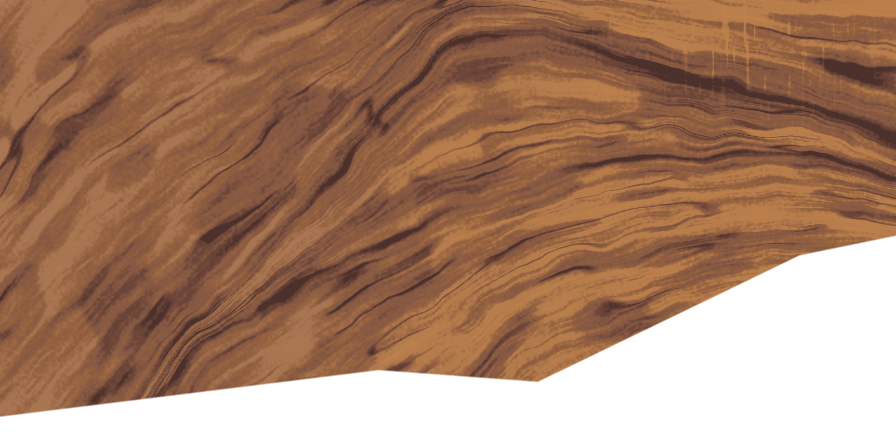
Reproduce this texture procedurally as a Shadertoy shader.

```glsl
// A cut slab of figured walnut: dark veins, flowing streaks and a white ground.
#define BASE_TONE 0.69
#define BAND_GAIN 0.72
#define STREAK_GAIN 0.48
#define FINE_GAIN 0.30
#define LINE_DEPTH 0.50
#define VEIN_DEPTH 0.62
#define WARP 0.055
#define PORE_GAIN 0.09

const vec3 INK    = vec3(0.30, 0.19, 0.17);
const vec3 DARK   = vec3(0.42, 0.27, 0.22);
const vec3 UMBER  = vec3(0.53, 0.35, 0.26);
const vec3 BROWN  = vec3(0.58, 0.38, 0.25);
const vec3 ROSE   = vec3(0.66, 0.46, 0.32);
const vec3 HONEY  = vec3(0.72, 0.49, 0.29);

float hash(vec2 p) {
    return fract(sin(dot(p, vec2(127.1, 311.7))) * 43758.5);
}

float noise(vec2 p) {
    vec2 i = floor(p), f = fract(p);
    f = f * f * (3.0 - 2.0 * f);
    return mix(mix(hash(i), hash(i + vec2(1, 0)), f.x),
               mix(hash(i + vec2(0, 1)), hash(i + vec2(1, 1)), f.x), f.y);
}

float fbm(vec2 p) {
    float sum = 0.0, gain = 0.53;
    for (int i = 0; i < 4; i++) {
        sum += gain * noise(p);
        p = p * 2.03 + 17.3;
        gain *= 0.5;
    }
    return sum;
}

float smoothMin(float a, float b, float k) {
    float h = max(k - abs(a - b), 0.0) / k;
    return min(a, b) - 0.25 * k * h * h;
}

// Heights of the curves that steer the grain
float archVein(float x) {
    return smoothMin(1.11 * x - 0.222, 1.278 - 0.29 * x, 0.2);
}

float lowVein(float x) {
    float rise = smoothMin(0.066 + 0.45 * x, 0.704 - 0.03 * x, 0.1);
    return smoothMin(rise, archVein(x) - 0.06, 0.08);
}

float topFlow(float x) {
    return 0.75 + 0.45 * (1.0 - exp(-3.0 * x));
}

// Lower outline of the slab, a chain of four straight cuts
float slabEdge(float x) {
    float leftCuts  = min(0.07 + 0.123 * x, 0.236 - 0.0734 * x);
    float rightCuts = min(0.483 * x - 0.432, 0.066 + 0.204 * x);
    return max(leftCuts, rightCuts);
}

// Grain coordinate: constant along a fibre
float acrossGrain(vec2 p, float arch, float low) {
    if (p.y > arch) return 0.3 + 0.5 * (p.y - arch) / (topFlow(p.x) - arch);
    if (p.y > low)  return 0.3 * (p.y - low) / (arch - low);
    return (p.y - low) * exp(0.75 * (p.x - 1.0));
}

// Thin dark core with a soft shadow, stronger in some stretches
float vein(float d, float u, float width) {
    float core = exp(-pow(d / width, 2.0)) * (0.45 + 0.75 * noise(vec2(u * 7.0, 3.0)));
    float shade = exp(-abs(d) / (width * 5.0)) * noise(vec2(u * 5.0, 9.0));
    return core + 0.65 * shade;
}

vec3 woodColor(float tone, float honey) {
    vec3 c = mix(INK, DARK, smoothstep(-0.2, 0.1, tone));
    c = mix(c, UMBER, smoothstep(0.1, 0.35, tone));
    c = mix(c, BROWN, smoothstep(0.35, 0.55, tone));
    c = mix(c, mix(ROSE, HONEY, honey), smoothstep(0.5, 0.8, tone));
    return c * (1.0 + 0.12 * clamp(tone - 0.85, 0.0, 0.6));
}

void mainImage(out vec4 fragColor, in vec2 fragCoord) {
    vec2 p = fragCoord / iResolution.y;

    // Bend the fibres a little, then find the grain coordinates
    vec2 q = p + WARP * (vec2(fbm(p * 5.0), fbm(p * 5.0 + 40.0)) - 0.5);
    q.y += 0.016 * (noise(p * vec2(14.0, 18.0)) - 0.5);
    float arch = archVein(q.x), low = lowVein(q.x);
    float v = acrossGrain(q, arch, low);
    float u = q.x + 0.6 * q.y;

    // Broad figure, streaks and fine fibres
    float tone = BASE_TONE;
    tone += BAND_GAIN * (fbm(vec2(u * 2.6, v * 13.0)) - 0.5);
    tone += STREAK_GAIN * (noise(vec2(u * 5.0, v * 55.0)) - 0.5);
    tone += FINE_GAIN * (noise(vec2(u * 14.0, v * 170.0)) - 0.5);
    float flame = noise(vec2(u * 4.5 + 8.0, v * 19.0));
    tone -= 0.28 * smoothstep(0.58, 0.70, flame);

    // Thin broken lines along the grain
    float ridge = 1.0 - abs(2.0 * noise(vec2(u * 3.5 + 5.0, v * 30.0)) - 1.0);
    float patches = smoothstep(0.42, 0.68, noise(vec2(u * 6.0, v * 11.0 + 30.0)));
    tone -= LINE_DEPTH * smoothstep(0.78, 0.98, ridge) * patches;

    // Two main veins, and a darker zone near the upper middle
    float slope = mix(0.67, 1.0, smoothstep(0.8, 1.1, q.x));
    tone -= VEIN_DEPTH * vein((q.y - arch) * slope, u, 0.010);
    tone -= 0.7 * VEIN_DEPTH * vein((q.y - low) * 0.9, u + 3.0, 0.008);
    tone -= 0.16 * exp(-6.0 * dot(p - vec2(0.75, 0.92), p - vec2(0.75, 0.92)));

    // Pores and pale cross scratches at the upper right
    tone += PORE_GAIN * 2.0 * (noise(p * 190.0) - 0.5);
    vec2 s = (p - vec2(1.68, 0.89)) / vec2(0.24, 0.11);
    float scratch = smoothstep(0.70, 0.92, noise(p * vec2(130.0, 16.0)));
    tone += 0.4 * scratch * exp(-dot(s, s));

    float honey = smoothstep(0.25, 0.75, 0.42 * p.x + 0.7 * (fbm(p * 3.0 + 7.0) - 0.4));
    vec3 wood = woodColor(tone, honey);
    float blur = 1.2 / iResolution.y;
    float inside = smoothstep(-blur, blur, p.y - slabEdge(p.x));
    fragColor = vec4(mix(vec3(1.0), wood, inside), 1.0);
}
```
